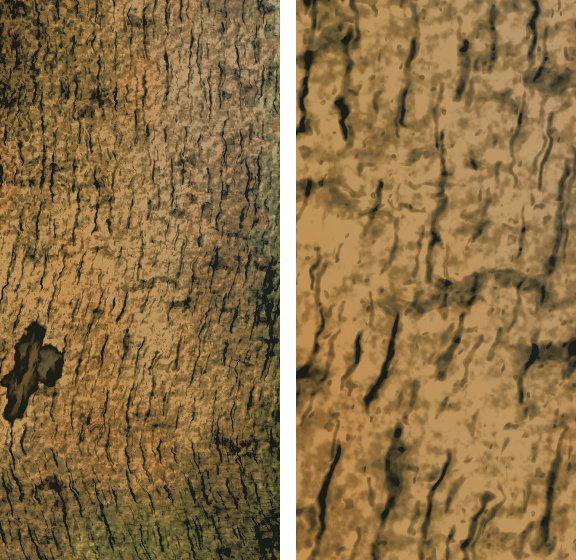
Left, the full canvas; right, a detail of the centre.
Reproduce this texture procedurally as a Shadertoy shader.

```glsl
float hash(vec2 p) {
    return fract(sin(dot(p, vec2(127.1, 311.7))) * 43758.5453);
}

float noise(vec2 p) {
    vec2 i = floor(p), f = fract(p);
    f = f * f * (3.0 - 2.0 * f);
    return mix(mix(hash(i), hash(i + vec2(1, 0)), f.x),
               mix(hash(i + vec2(0, 1)), hash(i + vec2(1, 1)), f.x), f.y);
}

float fbm(vec2 p) {
    float sum = 0.0, amp = 0.53;
    for (int i = 0; i < 4; i++) {
        sum += amp * noise(p);
        p = mat2(1.6, 1.2, -1.2, 1.6) * p + 7.3;
        amp *= 0.5;
    }
    return sum;
}

// 1 at the centre of a soft ellipse, 0 outside
float blob(vec2 p, vec2 centre, vec2 radius) {
    return 1.0 - smoothstep(0.0, 1.0, length((p - centre) / radius));
}

// Tapered upright fissures, one per jittered cell
float fissures(vec2 p, vec2 size, float width, float seed) {
    vec2 cell = floor(p / size);
    float mask = 0.0;
    for (int y = -1; y <= 1; y++)
    for (int x = -1; x <= 1; x++) {
        vec2 id = cell + vec2(x, y);
        vec2 rnd = vec2(hash(id + seed), hash(id + seed + 37.7));
        vec2 d = p - (id + 0.2 + 0.6 * rnd) * size;
        float t = d.y / (size.y * mix(0.15, 0.65, hash(id + seed + 71.3)));
        float taper = sqrt(max(1.0 - t * t, 0.0));
        float w = width * taper * mix(0.4, 1.2, rnd.y);
        float line = 1.0 - smoothstep(w * 0.3, w + 0.003, abs(d.x));
        mask = max(mask, line * smoothstep(0.0, 0.6, taper));
    }
    return mask;
}

// Fissures stand upright above, lean right in the middle, left at the foot
float trunkLean(float y) {
    return 0.17 * smoothstep(0.35, 1.35, y) + 0.3 * max(0.4 - y, 0.0);
}

vec3 barkRamp(float t) {
    vec3 c = mix(vec3(0.10, 0.11, 0.085), vec3(0.29, 0.25, 0.15), smoothstep(0.0, 0.28, t));
    c = mix(c, vec3(0.42, 0.35, 0.20), smoothstep(0.28, 0.50, t));
    c = mix(c, vec3(0.55, 0.42, 0.22), smoothstep(0.50, 0.68, t));
    return mix(c, vec3(0.74, 0.58, 0.35), smoothstep(0.66, 0.95, t));
}

void mainImage(out vec4 fragColor, in vec2 fragCoord) {
    vec2 p = fragCoord / iResolution.xy * vec2(1.0, 2.0);
    vec2 wobble = vec2(fbm(p * 19.0), fbm(p * 19.0 + 43.0)) - 0.5;
    float ragged = noise(p * vec2(60.0, 85.0)) - 0.5;
    vec2 q = vec2(p.x - trunkLean(p.y), p.y) + wobble * vec2(0.03, 0.02);
    q.x += 0.006 * ragged;

    // Broad regions of the trunk
    float mossy = 1.0 - smoothstep(0.1, 0.6, p.y + 0.15 * wobble.x);
    float rightSide = smoothstep(0.5, 1.0, p.x);
    float corner = blob(p, vec2(-0.05, 2.05), vec2(0.6, 1.0));
    float leftSide = (1.0 - smoothstep(0.0, 0.55, p.x)) * smoothstep(0.6, 1.5, p.y);
    float edge = smoothstep(0.9, 0.96, p.x + 0.3 * wobble.x);

    // Surface grain with light from the upper left
    vec2 grainScale = vec2(60.0, 54.0);
    float grain = fbm(p * grainScale);
    float relief = grain - fbm((p + vec2(-0.005, 0.007)) * grainScale);
    float fine = noise(p * 190.0) - 0.5;
    float tone = 0.81 - 0.24 * corner - 0.21 * mossy;
    tone -= 0.17 * rightSide * (1.0 - 0.5 * smoothstep(1.1, 1.7, p.y));
    tone += 0.10 * blob(p, vec2(0.25, 1.0), vec2(0.5, 0.8));
    tone += 0.5 * (grain - 0.5) + 0.42 * relief + 0.18 * fine;
    tone += 0.36 * (fbm(p * vec2(7.0, 4.0) + 11.0) - 0.5);

    // Small dark lichen flecks, thickest at the upper left
    float cut = mix(0.84, 0.54, clamp(leftSide * 0.7 + corner * 0.6, 0.0, 1.0));
    float fleck = noise(vec2(q.x * 115.0, q.y * 80.0)) + 0.3 * fine;
    tone -= 0.36 * smoothstep(cut - 0.06, cut + 0.15, fleck);

    // Long and short fissures with soft shaded sides
    float worn = smoothstep(0.3, 0.52, fbm(p * vec2(30.0, 22.0) + 5.0));
    float longCracks = fissures(q, vec2(0.066, 0.16), 0.004, 3.0);
    float shortCracks = fissures(q + 0.03, vec2(0.04, 0.075), 0.0032, 19.0);
    float shade = fissures(q - vec2(0.004, 0.0), vec2(0.066, 0.16), 0.014, 3.0);
    tone -= 0.11 * shade + longCracks * mix(0.25, 0.58, worn);
    tone -= 0.36 * shortCracks * worn;

    // Crumbling scabs and crosswise wrinkles
    float scab = smoothstep(0.52, 0.70, fbm(p * vec2(6.0, 8.0) + 27.0)
        + 0.14 * blob(p, vec2(0.62, 1.25), vec2(0.3, 0.9)));
    float crumble = smoothstep(0.5, 0.68, fbm(p * vec2(26.0, 38.0) + wobble * 2.0));
    tone -= scab * (0.05 + 0.42 * crumble);
    float wrinkle = abs(noise(q * vec2(26.0, 75.0)) - 0.5);
    tone -= 0.14 * (mossy + 0.5 * rightSide) * (1.0 - smoothstep(0.0, 0.16, wrinkle));
    float strands = noise(vec2(q.x * 110.0, q.y * 9.0));
    tone += edge * (0.5 * strands - 0.30);

    // Torn hollow with a ragged rim, and a split near the right edge
    vec2 h = p + wobble * 0.07 + 0.006 * ragged;
    vec2 slanted = vec2(h.x - 0.25 * (h.y - 0.67), h.y);
    float hollow = max(blob(slanted, vec2(0.09, 0.67), vec2(0.085, 0.27)),
                       blob(h, vec2(0.18, 0.69), vec2(0.065, 0.10)));
    float core = smoothstep(0.3, 0.7, hollow) * smoothstep(0.38, 0.62, fbm(q * vec2(50.0, 20.0)));
    tone += 0.10 * smoothstep(0.0, 0.12, hollow);
    tone = mix(tone, 0.04 + 0.4 * core, smoothstep(0.16, 0.26, hollow));
    float split = blob(h, vec2(0.965, 0.93), vec2(0.015, 0.16));
    tone -= 0.5 * smoothstep(0.1, 0.5, split);

    // Rusty, greyish and green tints
    vec3 color = barkRamp(clamp(tone, 0.0, 1.0));
    float rust = smoothstep(0.5, 0.72, fbm(p * vec2(6.0, 3.0) + 61.0)) * (1.0 - edge);
    color *= mix(vec3(1.0), vec3(1.04, 0.94, 0.85), rust * 0.6);
    float grey = smoothstep(0.3, 0.8, p.x) * smoothstep(0.5, 1.3, p.y);
    color = mix(color, color * vec3(0.95, 1.0, 1.22) + 0.025, grey);
    float green = max(blob(p, vec2(0.55, 0.05), vec2(0.45, 0.3)), 0.5 * edge);
    color *= mix(vec3(1.0), vec3(0.87, 1.07, 1.05), green);
    fragColor = vec4(color, 1.0);
}
```
